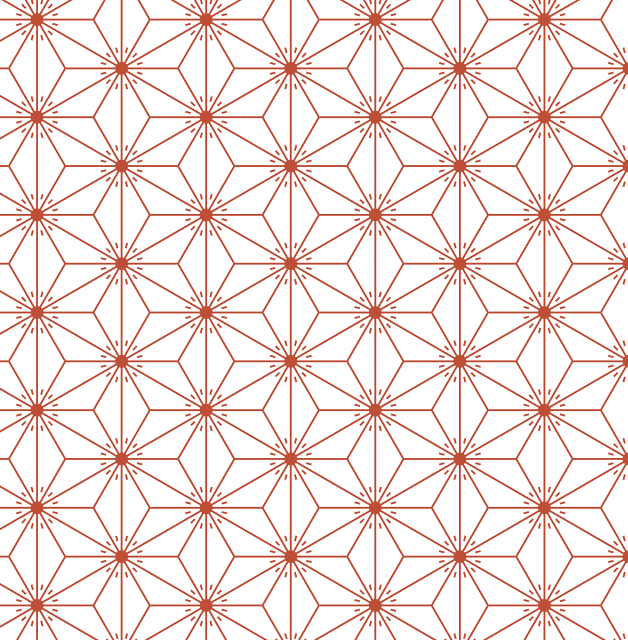
A WebGL 2 fragment shader for this pattern:

```glsl
#version 300 es
precision highp float;

uniform vec2 u_resolution;
out vec4 outColor;

// Lengths below are in node spacings, except the first two (canvas heights).
#define NODE_SPACING 0.15257
#define FIRST_NODE vec2(0.0579, 0.0540)
#define LINE_WIDTH 0.0185
#define DOT_RADIUS 0.0655
#define TICK_RADIUS 0.192
#define TICK_LENGTH 0.055
#define TICK_WIDTH 0.0185
#define LINE_COLOR vec3(0.725, 0.265, 0.165)
#define DOT_COLOR vec3(0.745, 0.305, 0.210)
#define PAPER_COLOR vec3(1.0)

const float SECTOR = radians(30.0);

// Offset from the nearest node of a triangular lattice with unit spacing
vec2 nearestNode(vec2 p) {
    vec2 cell = vec2(sqrt(3.0), 1.0);
    vec2 a = mod(p + 0.5 * cell, cell) - 0.5 * cell;
    vec2 b = mod(p, cell) - 0.5 * cell;
    return dot(a, a) < dot(b, b) ? a : b;
}

// Rotates a point into the 30 degree sector centred on the x axis
vec2 foldSector(float radius, float angle) {
    float a = mod(angle + 0.5 * SECTOR, SECTOR) - 0.5 * SECTOR;
    return radius * vec2(cos(a), sin(a));
}

float boxDistance(vec2 p, vec2 halfSize) {
    vec2 d = abs(p) - halfSize;
    return length(max(d, 0.0)) + min(max(d.x, d.y), 0.0);
}

float coverage(float d, float pixel) {
    return clamp(0.5 - d / pixel, 0.0, 1.0);
}

void main() {
    vec2 p = (gl_FragCoord.xy / u_resolution.y - FIRST_NODE) / NODE_SPACING;
    float pixel = 1.0 / (u_resolution.y * NODE_SPACING);

    vec2 q = nearestNode(p);
    float radius = length(q);
    float angle = radius > 0.0 ? atan(q.y, q.x) : 0.0;

    // Twelve spokes reach the neighbours and the triangle centres
    float spokes = abs(foldSector(radius, angle).y) - 0.5 * LINE_WIDTH;

    // Short ticks sit halfway between the spokes
    vec2 t = foldSector(radius, angle + 0.5 * SECTOR);
    float ticks = boxDistance(t - vec2(TICK_RADIUS, 0.0),
                              0.5 * vec2(TICK_LENGTH, TICK_WIDTH));

    // Layers from paper to dots
    vec3 color = mix(PAPER_COLOR, LINE_COLOR, coverage(min(spokes, ticks), pixel));
    color = mix(color, DOT_COLOR, coverage(radius - DOT_RADIUS, pixel));
    outColor = vec4(color, 1.0);
}
```
